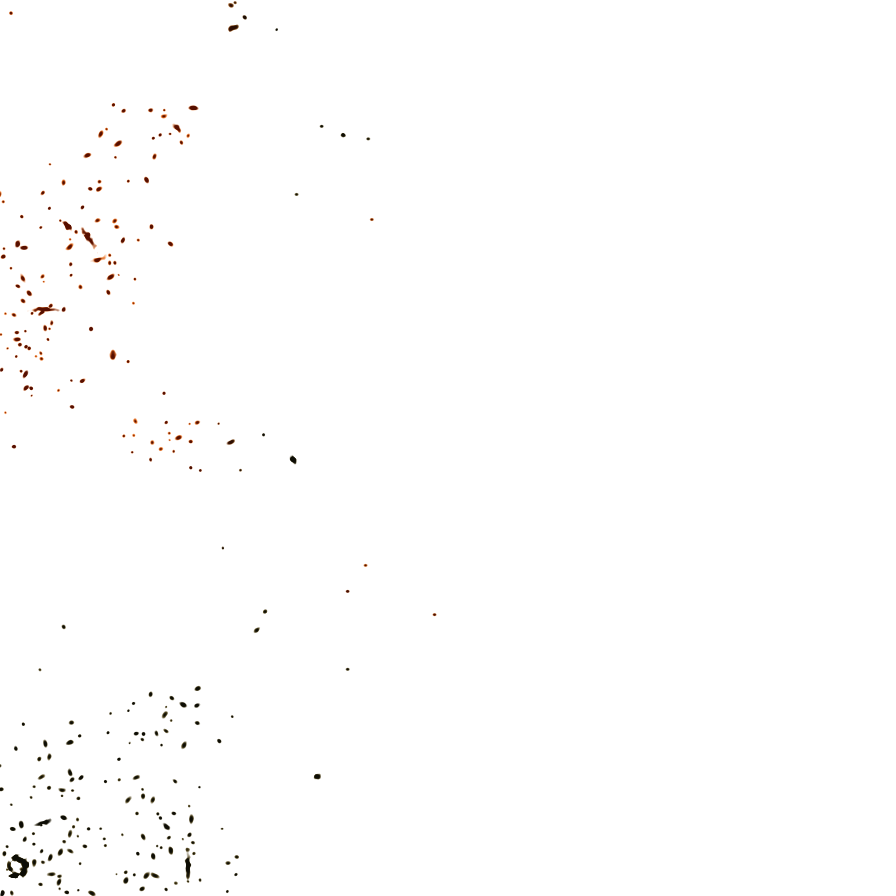
Give the GLSL for this texture, as a Shadertoy shader.

```glsl
// Sparse rust and soot specks clustered along the left side of a white sheet

float hash(vec2 p) {
    vec3 q = fract(vec3(p.xyx) * 0.1031);
    q += dot(q, q.yzx + 33.33);
    return fract((q.x + q.y) * q.z);
}

float noise(vec2 p) {
    vec2 i = floor(p), f = fract(p);
    f = f * f * (3.0 - 2.0 * f);
    return mix(mix(hash(i), hash(i + vec2(1, 0)), f.x),
               mix(hash(i + vec2(0, 1)), hash(i + vec2(1, 1)), f.x), f.y);
}

// Soft elliptical cluster
float cluster(vec2 p, vec2 centre, vec2 spread) {
    vec2 d = (p - centre) / spread;
    return 0.36 * exp(-0.7 * dot(d, d));
}

float density(vec2 p) {
    float total = 0.005;
    if (p.y > 0.4) {
        total += cluster(p, vec2(0.10, 0.75), vec2(0.04, 0.055));
        total += cluster(p, vec2(0.19, 0.865), vec2(0.045, 0.028));
        total += cluster(p, vec2(0.04, 0.63), vec2(0.045, 0.06));
        total += cluster(p, vec2(0.01, 0.74), vec2(0.015, 0.035));
        total += cluster(p, vec2(0.20, 0.51), vec2(0.05, 0.022));
        total += 0.6 * cluster(p, vec2(0.27, 0.98), vec2(0.03, 0.03));
    } else {
        total += cluster(p, vec2(0.05, 0.05), vec2(0.06, 0.06));
        total += cluster(p, vec2(0.11, 0.155), vec2(0.06, 0.04));
        total += cluster(p, vec2(0.20, 0.205), vec2(0.035, 0.025));
        total += cluster(p, vec2(0.19, 0.045), vec2(0.055, 0.04));
    }
    return min(total, 0.5);
}

// Approximate distance to a rotated ellipse
float flake(vec2 p, vec2 axes, float angle) {
    float c = cos(angle), s = sin(angle);
    p = vec2(c * p.x + s * p.y, c * p.y - s * p.x);
    return (length(p / axes) - 1.0) * min(axes.x, axes.y);
}

// Small specks, one possible per jittered cell
float scatter(vec2 uv) {
    float dist = 1.0;
    vec2 corner = floor(uv * 96.0 - 0.5);
    for (int i = 0; i < 4; i++) {
        vec2 id = corner + vec2(i & 1, i >> 1);
        float chance = hash(id + 73.0);
        if (chance < 0.5 && chance < density((id + 0.5) / 96.0)) {
            vec2 centre = (id + 0.1 + 0.8 * vec2(hash(id + 17.0), hash(id + 41.0))) / 96.0;
            float size = hash(id + 109.0);
            vec2 axes = vec2(mix(0.0014, 0.0048, size * size), mix(0.0012, 0.0025, size));
            dist = min(dist, flake(uv - centre, axes, 6.28 * hash(id + 151.0)));
        }
    }
    return dist;
}

// Larger flakes: position, half length, angle
float largeFlakes(vec2 uv) {
    vec4 flakes[12] = vec4[12](
        vec4(0.076, 0.747, 0.008, -0.7), vec4(0.098, 0.736, 0.014, -1.0),
        vec4(0.111, 0.711, 0.007, 0.3), vec4(0.052, 0.654, 0.014, 0.0),
        vec4(0.260, 0.969, 0.005, 0.4), vec4(0.198, 0.857, 0.006, -0.8),
        vec4(0.383, 0.850, 0.003, -0.6), vec4(0.327, 0.488, 0.005, -1.4),
        vec4(0.126, 0.604, 0.004, 1.57), vec4(0.354, 0.133, 0.005, 0.5),
        vec4(0.048, 0.082, 0.007, 0.2), vec4(0.210, 0.036, 0.016, -1.5));
    float dist = 1.0;
    for (int i = 0; i < 12; i++) {
        vec2 offset = uv - flakes[i].xy;
        if (dot(offset, offset) < 0.0005)
            dist = min(dist, flake(offset, vec2(flakes[i].z, 0.0026), flakes[i].w));
    }
    return dist;
}

void mainImage(out vec4 fragColor, in vec2 fragCoord) {
    vec2 uv = fragCoord / iResolution.xy;
    fragColor = vec4(1.0);
    if (uv.x > 0.5) return;
    float blur = 0.7 / iResolution.y;

    // Isolated dust
    vec2 dust[8] = vec2[8](vec2(0.485, 0.314), vec2(0.388, 0.340), vec2(0.408, 0.369), vec2(0.388, 0.253),
        vec2(0.415, 0.755), vec2(0.359, 0.859), vec2(0.411, 0.845), vec2(0.331, 0.783));
    float dist = 1.0;
    for (int i = 0; i < 8; i++) dist = min(dist, length((uv - dust[i]) * vec2(0.8, 1.0)) - 0.0016);

    // Clusters, ragged flakes and a broken ring in the lower corner
    if (uv.x < 0.4) {
        float ragged = 0.003 * (noise(uv * 230.0) - 0.5);
        if (uv.x < 0.31) dist = min(dist, scatter(uv) + 0.4 * ragged);
        dist = min(dist, largeFlakes(uv) + ragged);
        float ring = abs(length(uv - vec2(0.02, 0.033)) - 0.009) - 0.0035;
        dist = min(dist, ring + 2.5 * ragged);
    }
    if (dist > blur) return;

    // Rust above, soot below and to the right; fringes are lighter than cores
    float warmth = smoothstep(0.32, 0.52, uv.y) * (1.0 - smoothstep(0.21, 0.30, uv.x));
    warmth = max(warmth, 0.8 * smoothstep(0.35, 0.36, uv.x) * step(uv.y, 0.8) * step(0.3, uv.y));
    vec3 core = mix(vec3(0.05, 0.05, 0.02), vec3(0.34, 0.06, 0.0), warmth);
    vec3 fringe = mix(vec3(0.34, 0.29, 0.13), vec3(0.93, 0.45, 0.13), warmth);
    float depth = dist + 0.0016 * (noise(uv * 60.0) - 0.5);
    vec3 ink = mix(core, fringe, smoothstep(-0.0013, 0.0005, depth));
    fragColor = vec4(mix(vec3(1.0), ink, 1.0 - smoothstep(-blur, blur, dist)), 1.0);
}
```
